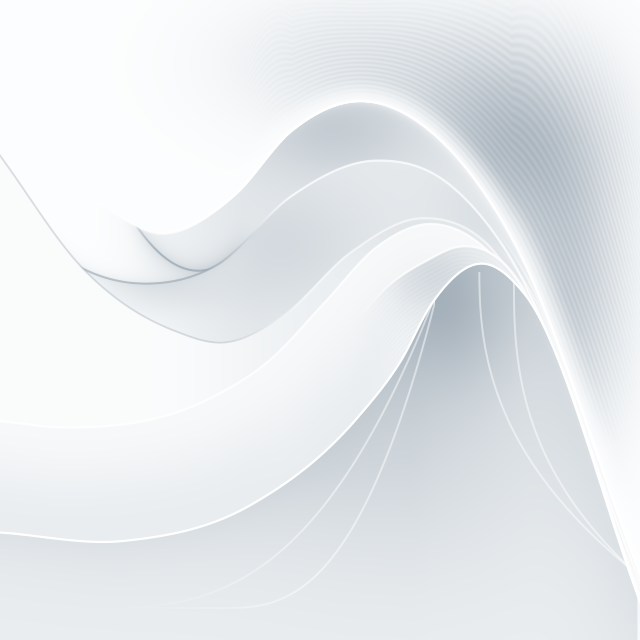
Reproduce this background procedurally as a Shadertoy shader.

```glsl
// Pale silk waves: overlapping sheets, each bounded by a smooth height curve,
// are painted back to front with soft pools of shade, bright rims and fine
// ruled lines that follow the upper ridge.

const vec3 WHITE = vec3(.99, .994, .996);
const vec3 STEEL = vec3(.58, .635, .68);
const float TAU = 6.2832;

vec3 ink(float tone) { return mix(WHITE, STEEL, clamp(tone, 0., 1.)); }

// Soft elliptical pool of shade.
float pool(vec2 p, vec2 centre, vec2 radius) {
    vec2 q = (p - centre) / radius;
    return exp(-dot(q, q));
}

float stroke(float d, float width, float px) {
    return 1. - smoothstep(width, width + 1.3 * px, abs(d));
}

// Knots are stored as x, y pairs.
vec2 knot(float k[18], int i) { return vec2(k[2 * i], k[2 * i + 1]); }

// Knot slope, weighted by the lengths of the neighbouring spans.
float knotSlope(float k[18], int i) {
    vec2 a = knot(k, max(i - 1, 0)), b = knot(k, i), c = knot(k, min(i + 1, 8));
    if (i == 0 || i == 8) return (c.y - a.y) / (c.x - a.x);
    vec2 l = b - a, r = c - b;
    return (l.y / l.x * r.x + r.y / r.x * l.x) / (l.x + r.x);
}

// Approximate signed distance to a Hermite curve, positive above it.
float curve(vec2 p, float k[18]) {
    int i = 0;
    for (int j = 1; j < 8; j++) if (p.x > k[2 * j]) i = j;
    vec2 a = knot(k, i), span = knot(k, i + 1) - a;
    float t = clamp((p.x - a.x) / span.x, 0., 1.), u = 1. - t;
    float s = span.y / span.x;
    float m0 = knotSlope(k, i) - s, m1 = knotSlope(k, i + 1) - s;
    float y = a.y + span.x * (s * t + m0 * t * u * u - m1 * t * t * u);
    float slope = s + m0 * u * (1. - 3. * t) - m1 * t * (2. - 3. * t);
    return (p.y - y) / sqrt(1. + slope * slope);
}

// Signed distance to y = start.y + size.y * ((x - start.x) / size.x)^power.
float powerCurve(vec2 p, vec2 start, vec2 size, float power) {
    float t = clamp((p.x - start.x) / size.x, .001, 1.);
    float slope = power * size.y / size.x * pow(t, power - 1.);
    return (p.y - start.y - size.y * pow(t, power)) / sqrt(1. + slope * slope);
}

// Paints a sheet below its edge, then a highlight along the edge.
vec3 sheet(vec3 base, float d, float tone, float opacity, float rim, float px) {
    vec3 col = mix(base, ink(tone), opacity * smoothstep(px, -px, d));
    return mix(col, vec3(1), rim * stroke(d, .0007, px));
}

void mainImage(out vec4 fragColor, in vec2 fragCoord) {
    vec2 p = fragCoord / iResolution.xy;
    float px = 1. / min(iResolution.x, iResolution.y);

    // Sheet edges, from the back ridge to the front band.
    float ridge = curve(p, float[18](0., .77, .143, .688, .254, .635, .365, .694,
        .456, .796, .56, .842, .664, .802, .8, .628, 1., .102));
    float fold = curve(p, float[18](0., .688, .13, .58, .234, .557, .339, .586,
        .456, .694, .586, .749, .703, .711, .794, .603, 1., .09));
    float veil = curve(p, float[18](0., .757, .13, .58, .273, .483, .352, .465,
        .44, .505, .55, .607, .66, .659, .76, .62, 1., .08));
    float band = curve(p, float[18](0., .342, .104, .332, .333, .38, .42, .436,
        .507, .527, .59, .615, .677, .65, .77, .6, 1., .07));
    float lip = curve(p, float[18](.5, .44, .56, .503, .603, .55, .667, .593,
        .72, .615, .76, .608, .79, .586, .86, .465, 1., .06));
    float arch = curve(p, float[18](0., .168, .195, .155, .39, .21, .56, .349,
        .625, .434, .677, .529, .755, .588, .82, .54, 1., .06));

    // Backdrop: shade behind the ridge, ruled by contour lines.
    float shade = .66 * pool(p, vec2(.79, .78), vec2(.15))
        + .5 * pool(p, vec2(.89, .54), vec2(.09, .23))
        + .25 * pool(p, vec2(.56, .9), vec2(.2, .11));
    shade *= mix(.25, 1., smoothstep(0., .04, ridge));
    float ruled = sin(ridge * TAU / .0065) * smoothstep(.02, .35, shade);
    vec3 col = ink(shade + .055 * ruled);

    // Rear sheets dissolve into white toward the left.
    float fromLeft = smoothstep(.12, .42, p.x);
    float tone = fromLeft * (.25 + .28 * pool(p, vec2(.52, .8), vec2(.14, .08)));
    col = sheet(col, ridge, tone, 1., fromLeft, px);

    // Small curl tucked beneath the ridge.
    float cx = p.x - .31;
    float curl = (p.y - .577 - 7.5 * cx * cx) / sqrt(1. + 225. * cx * cx);
    float curlMask = smoothstep(.17, .25, p.x) * smoothstep(.4, .36, p.x) * smoothstep(px, -px, ridge);
    col = mix(col, STEEL, curlMask * (.5 * stroke(curl, .0006, px) + .28 * exp(-abs(curl) / .014)));

    // Middle fold, grey-edged at left and bright at right.
    tone = fromLeft * (.22 + .17 * pool(p, vec2(.44, .62), vec2(.13, .1)))
        + .18 * pool(p, vec2(.24, .55), vec2(.1, .04)) + .1 * pool(p, vec2(.76, .67), vec2(.08));
    col = sheet(col, fold, tone, 1., .75 * smoothstep(.38, .46, p.x), px);
    float foldInk = smoothstep(0., .14, p.x) * smoothstep(.42, .32, p.x);
    col = mix(col, STEEL, foldInk * (.5 * stroke(fold, .0006, px) + .15 * exp(-abs(fold) / .01)));

    tone = .02 + .14 * smoothstep(.22, .55, p.x) + .1 * pool(p, vec2(.65, .64), vec2(.15, .05));
    col = sheet(col, veil, tone, 1., .55 * smoothstep(.35, .5, p.x), px);
    col = mix(col, STEEL, .35 * smoothstep(.48, .32, p.x) * stroke(veil, .0004, px));

    // Broad front band and its ruled lip.
    col = sheet(col, band, .06 + .12 * smoothstep(0., .16, -band), 1., .8, px);
    float lipMask = smoothstep(.55, .64, p.x);
    tone = .13 + .26 * pool(p, vec2(.68, .57), vec2(.07, .06)) + .02 * sin(lip * TAU / .006);
    col = sheet(col, lip, tone, lipMask, .8 * lipMask, px);

    // Shadowed hollow below the arch.
    tone = .17 + .24 * pool(p, vec2(.62, .34), vec2(.26, .22))
        + .46 * pool(p, vec2(.71, .53), vec2(.11, .13)) + .14 * exp(min(arch, 0.) / .06);
    col = sheet(col, arch, tone, 1., 1., px);

    // Threads in the hollow, and strands gathered beside the ridge.
    for (float f = 0.; f < 3.; f++) {
        float sweep = powerCurve(p, vec2(.15 + .2 * f, .05), vec2(.527 - .197 * f, .48), 2.8 - .1 * f);
        float drop = powerCurve(vec2(-p.y, p.x), vec2(.017 * f - .577, .749 + .054 * f),
            vec2(.477 - .017 * f, .25 - .055 * f), 2.4 + .2 * f);
        float thread = stroke(sweep, .0005, px) * smoothstep(.15, .55, p.x) * step(p.x, .68)
            + stroke(drop, .0005, px) * step(.745, p.x) * step(p.y, .575);
        thread *= step(f, 1.) * smoothstep(px, -px, arch);
        float strand = stroke(mix(ridge, arch, .25 + .25 * f), .0005, px);
        col = mix(col, vec3(1), .5 * min(thread + strand * smoothstep(.76, .84, p.x), 1.));
    }
    float glow = .65 * exp(-abs(ridge) / .006) * smoothstep(.4, .65, p.x);
    col = mix(col, vec3(1), max(glow, stroke(ridge, .001, px) * fromLeft));
    fragColor = vec4(col, 1);
}
```
